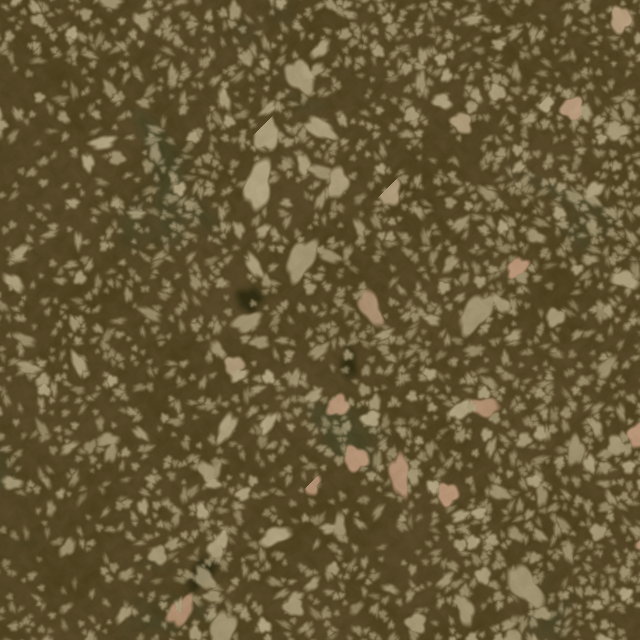
Reproduce this texture procedurally as a WebGL 2 fragment shader.

```glsl
#version 300 es
precision highp float;
// Pale, softly blurred mineral grains scattered through an olive-brown matrix.
// Three sizes of wobbly ellipses sit in jittered cells; layered sines thin them
// into patches, and a few dark blots and rosy grains break up the field.

#define MATRIX_DARK   vec3(0.285, 0.237, 0.108)
#define MATRIX_COLOR  vec3(0.345, 0.288, 0.163)
#define GRAIN_COLOR   vec3(0.685, 0.635, 0.500)
#define ROSY_COLOR    vec3(0.725, 0.585, 0.470)
#define BLOT_COLOR    vec3(0.165, 0.155, 0.060)
#define SMALL_CELLS   62.0
#define MEDIUM_CELLS  33.0
#define LARGE_CELLS   16.0
#define GRAIN_DENSITY 0.50
#define PATCHINESS    0.30
#define EDGE_SOFTNESS 0.0038
#define GRAIN_TILT    -0.95

uniform vec2 u_resolution;
out vec4 outColor;

vec4 hash4(vec2 cell, float seed) {
  vec4 h = fract(vec4(cell.xyx, seed) * vec4(0.1031, 0.1030, 0.0973, 0.1099));
  h += dot(h, h.wzxy + 33.33);
  return fract((h.xxyz + h.yzzw) * h.zywx);
}

// Layered, rotated sines bent by their own previous layer; about -1 to 1.
float driftNoise(vec2 p) {
  float sum = 0.0;
  float weight = 0.5;
  for (int i = 0; i < 4; i++) {
    p += 0.55 * sin(p.yx * 1.3 + float(i) * 1.7);
    sum += weight * sin(p.x) * cos(p.y + 0.6);
    p = mat2(1.36, 1.16, -1.16, 1.36) * p + 2.3;
    weight *= 0.62;
  }
  return sum;
}

// Chance that a cell holds a grain: patchy, and richer toward the right.
float grainChance(vec2 p) {
  float patches = driftNoise(p * 11.0 + 4.0);
  return GRAIN_DENSITY + PATCHINESS * patches + 0.26 * (p.x - 0.5);
}

// Approximate signed distance to an ellipse with an uneven outline.
float grainDistance(vec2 offset, float radius, float stretch, float angle, float phase) {
  float c = cos(angle);
  float s = sin(angle);
  vec2 q = vec2(c * offset.x + s * offset.y, c * offset.y - s * offset.x);
  q.x /= stretch;
  float around = atan(q.y, q.x + 1e-6);
  float outline = 1.0 + 0.13 * sin(3.0 * around + phase)
                      + 0.08 * sin(5.0 * around - 2.0 * phase);
  return length(q) - radius * outline;
}

// One layer of scattered grains: x is brightness, y is rosiness.
vec2 grainLayer(vec2 p, float cells, vec2 radii, float share, float soft, float seed) {
  vec2 home = floor(p * cells);
  vec2 result = vec2(0.0);
  for (int y = -1; y <= 1; y++) {
    for (int x = -1; x <= 1; x++) {
      vec2 cell = home + vec2(x, y);
      vec4 place = hash4(cell, seed);
      vec4 form = hash4(cell, seed + 17.0);
      vec2 center = (cell + place.xy) / cells;
      if (place.z > share * grainChance(center)) continue;
      float radius = mix(radii.x, radii.y, form.x * form.x);
      float stretch = 1.0 + 1.2 * form.y * form.y;
      float angle = GRAIN_TILT + 3.2 * (form.z - 0.5);
      float d = grainDistance(p - center, radius, stretch, angle, 6.283 * place.w);
      float cover = 1.0 - smoothstep(-soft, soft, d);
      float size = smoothstep(0.003, 0.011, radius);
      float tone = mix(0.62, 0.92, size) + 0.24 * (form.w - 0.5);
      float lowerRight = smoothstep(0.75, 1.25, center.x + 1.0 - center.y);
      float rosy = step(0.013, radius) * step(0.35, form.w) * lowerRight;
      if (cover * tone > result.x) result = vec2(cover * tone, rosy);
    }
  }
  return result;
}

void main() {
  vec2 p = gl_FragCoord.xy / min(u_resolution.x, u_resolution.y);

  // Matrix with broad stains, fine mottling and a faint green drift.
  float stain = driftNoise(p * 17.0 + 9.0);
  float mottle = driftNoise(p * 120.0);
  float shade = clamp(0.60 + 0.36 * stain + 0.38 * mottle, 0.0, 1.0);
  vec3 color = mix(MATRIX_DARK, MATRIX_COLOR, shade);
  float green = smoothstep(0.35, 0.85, driftNoise(p * 9.0 + 31.0));
  color += green * vec3(-0.035, 0.004, 0.014);

  // Sparse dark blots.
  float blot = grainLayer(p, 6.0, vec2(0.010, 0.018), 0.14, 0.009, 71.0).x;
  color = mix(color, BLOT_COLOR, min(blot, 0.85));

  // Grains of three sizes; the brightest one wins.
  float coarse = 0.22 + 0.42 * smoothstep(0.5, 1.5, p.x + 1.0 - p.y);
  vec2 grains = grainLayer(p, SMALL_CELLS, vec2(0.0032, 0.0058), 1.1, EDGE_SOFTNESS, 3.0);
  vec2 medium = grainLayer(p, MEDIUM_CELLS, vec2(0.0055, 0.0095), 0.9, EDGE_SOFTNESS, 23.0);
  vec2 large = grainLayer(p, LARGE_CELLS, vec2(0.0095, 0.0190), coarse, EDGE_SOFTNESS, 47.0);
  if (medium.x > grains.x) grains = medium;
  if (large.x > grains.x) grains = large;

  vec3 grainColor = mix(GRAIN_COLOR, ROSY_COLOR, grains.y);
  grainColor += 0.025 * mottle;
  color = mix(color, grainColor, clamp(grains.x, 0.0, 1.0));
  outColor = vec4(color, 1.0);
}
```
